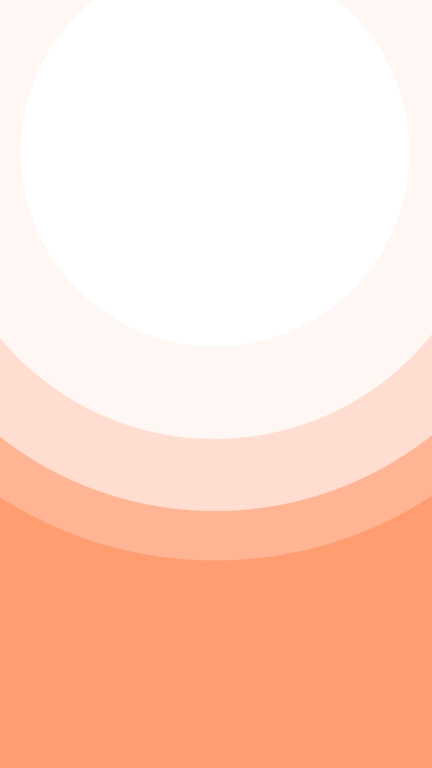
Give the GLSL for this background, as a Shadertoy shader.

```glsl
// Discs as (centre x, centre y, radius), in canvas heights from the middle
const vec3 OUTER_DISC = vec3(-0.0013, 0.2865, 0.5163);
const vec3 MIDDLE_DISC = vec3(-0.0014, 0.2884, 0.4538);
const vec3 INNER_DISC = vec3(-0.0020, 0.2904, 0.3620);
const vec3 SUN_DISC = vec3(-0.0013, 0.3021, 0.2533);

const vec3 ORANGE = vec3(1.0, 0.610, 0.440);
const vec3 APRICOT = vec3(1.0, 0.706, 0.580);
const vec3 BLUSH = vec3(1.0, 0.868, 0.820);
const vec3 CREAM = vec3(1.0, 0.970, 0.954);
const vec3 WHITE = vec3(1.0);

// Edge width in pixels, so that edges stay crisp at any size
const float EDGE_PIXELS = 1.2;

// Antialiased coverage of a disc
float discMask(vec2 p, vec3 disc) {
    float dist = length(p - disc.xy) - disc.z;
    return clamp(0.5 - dist * iResolution.y / EDGE_PIXELS, 0.0, 1.0);
}

void mainImage(out vec4 fragColor, in vec2 fragCoord) {
    vec2 p = (fragCoord - 0.5 * iResolution.xy) / iResolution.y;

    // Layers from the widest halo to the sun
    vec3 color = ORANGE;
    color = mix(color, APRICOT, discMask(p, OUTER_DISC));
    color = mix(color, BLUSH, discMask(p, MIDDLE_DISC));
    color = mix(color, CREAM, discMask(p, INNER_DISC));
    color = mix(color, WHITE, discMask(p, SUN_DISC));

    fragColor = vec4(color, 1.0);
}
```
